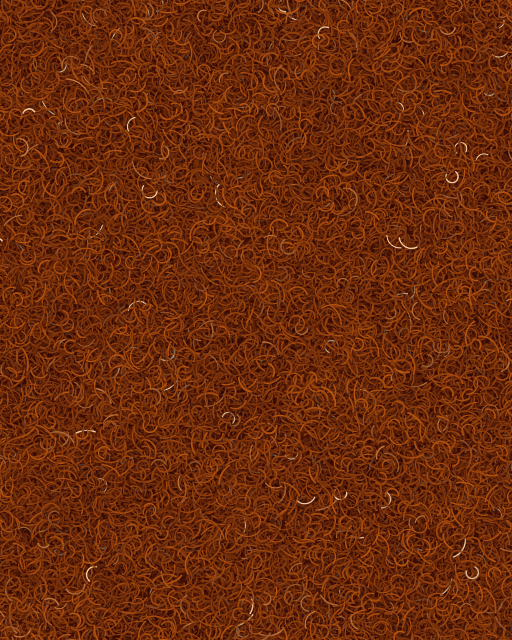
Give the GLSL for this texture, as a WebGL 1 fragment shader.

```glsl
precision highp float;
// Rust-coloured felt: a dense mat of short curled fibres over dark gaps.
// Each layer scatters one arc per cell of a turned grid; layers stack from
// deep and dim to high and bright, each arc shading what lies beneath it.
uniform vec2 u_resolution;

vec4 hash4(vec2 p) {
  vec4 q = fract(p.xyxy * vec4(0.1031, 0.1030, 0.0973, 0.1099));
  q += dot(q, q.wzxy + 33.33);
  return fract((q.xxyz + q.yzzw) * q.zywx);
}

mat2 turn(float a) {
  float c = cos(a), s = sin(a);
  return mat2(c, s, -s, c);
}

// Distance to an arc whose midpoint is the origin and whose centre is below it
float arcDistance(vec2 p, float radius, float halfLength) {
  p = vec2(abs(p.x), p.y + radius);
  float a = min(atan(p.x, p.y), halfLength / radius);
  return length(p - radius * vec2(sin(a), cos(a)));
}

// Slow uneven tone of the cloth, from layered sines
float clumps(vec2 p) {
  float a = sin(p.x * 17.0 + 2.0 * sin(p.y * 11.0));
  float b = sin(p.y * 23.0 + 2.0 * sin(p.x * 19.0 + 1.0));
  float c = sin(p.x * 61.0 + p.y * 37.0 + 2.0 * sin(p.y * 53.0 - p.x * 29.0));
  return (a + b + c) / 3.0;
}

// Rust from shadow to highlight; undyed fibres lean towards grey
vec3 feltColor(float shade, float undyed) {
  vec3 rust = mix(vec3(0.19, 0.03, 0.018), vec3(0.67, 0.305, 0.05), shade);
  vec3 wool = shade * vec3(0.85, 0.76, 0.66);
  return mix(rust, wool, undyed);
}

void main() {
  vec2 p = gl_FragCoord.xy / u_resolution.y;
  float cells = 43.0;
  float pixel = cells / u_resolution.y;
  float shade = 0.12 + 0.06 * clumps(p * 3.0);
  float undyed = 0.0;

  for (int layer = 0; layer < 16; layer++) {
    float k = float(layer);
    float height = k / 15.0;
    vec2 g = turn(k * 2.4) * p * cells + k * vec2(7.31, 3.77) + 100.0;
    vec2 home = floor(g);

    for (int j = -1; j <= 1; j++) {
      for (int i = -1; i <= 1; i++) {
        vec2 cell = home + vec2(float(i), float(j));
        vec4 place = hash4(cell + k * 17.0);
        vec4 look = hash4(cell + k * 29.0 + 411.0);

        // Curl, length and thickness of this fibre
        vec2 q = turn(place.z * 6.2832) * (g - cell - place.xy);
        float radius = mix(0.4, 1.9, place.w * place.w);
        float d = arcDistance(q, radius, mix(0.4, 0.95, look.x));
        float width = mix(0.036, 0.056, look.y);
        float cover = clamp((width - d) / pixel + 0.5, 0.0, 1.0);

        // Soft shadow first, then the fibre itself
        shade *= 1.0 - 0.2 * exp(-d * d * 32.0);
        float pale = step(0.993, look.w);
        float tan = 0.3 * step(0.95, look.w);
        float fibre = 0.28 + 0.36 * height + 0.5 * look.z + 0.3 * pale;
        shade = mix(shade, fibre, cover);
        undyed = mix(undyed, tan + 0.55 * pale, cover);
      }
    }
  }

  shade = clamp(shade + 0.05 * clumps(p), 0.0, 1.15);
  gl_FragColor = vec4(feltColor(shade, undyed), 1.0);
}
```
